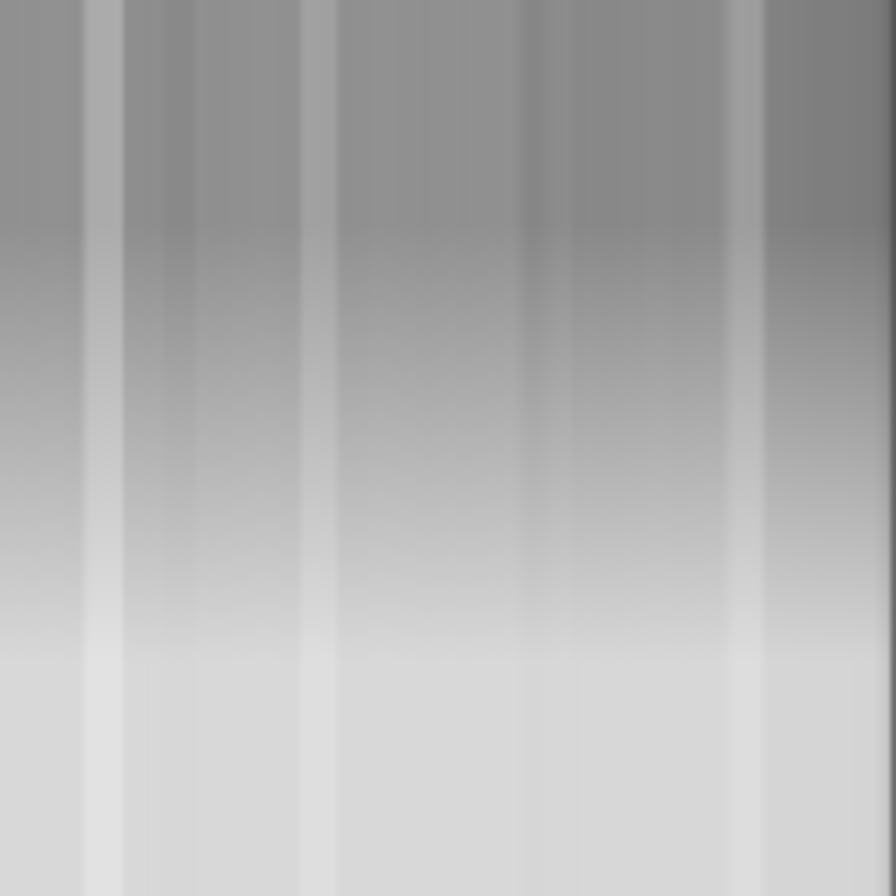
Reproduce this texture procedurally as a three.js fragment shader.

```glsl
// Brushed grey panel: a vertical ramp from mid grey down to pale grey,
// crossed by soft vertical bands and faint streaks built from layered sines.
// Each band shifts the upper tone; the shift weakens toward the pale base.
varying vec2 vUv;

// Vertical band from left to right with separate edge softness
float band(float x, float left, float right, float softLeft, float softRight) {
  return smoothstep(left - softLeft, left + softLeft, x)
       * (1.0 - smoothstep(right - softRight, right + softRight, x));
}

// Fine vertical grain
float streaks(float x) {
  float sum = 0.0;
  float frequency = 47.0;
  float amplitude = 0.002;
  for (int i = 0; i < 4; i++) {
    sum += amplitude * sin(frequency * x + 2.3 * float(i));
    frequency *= 1.83;
    amplitude *= 0.75;
  }
  return sum;
}

// Tone offset of the whole panel at its upper end
float bandTone(float x) {
  float tone = 0.0;

  // Bright reflections
  tone += 0.108 * band(x, 0.094, 0.137, 0.008, 0.005);
  tone += 0.066 * band(x, 0.336, 0.376, 0.006, 0.007);
  tone += 0.076 * band(x, 0.812, 0.852, 0.013, 0.007);

  // Shaded strips
  tone -= 0.010 * band(x, 0.139, 0.182, 0.004, 0.005);
  tone -= 0.027 * band(x, 0.182, 0.219, 0.006, 0.007);
  tone -= 0.044 * band(x, 0.581, 0.608, 0.014, 0.018);
  tone -= 0.012 * band(x, 0.608, 0.638, 0.010, 0.005);
  tone -= 0.031 * band(x, 0.638, 0.722, 0.005, 0.010);
  tone -= 0.024 * band(x, 0.722, 0.850, 0.010, 0.007);

  // Darker right side
  tone -= 0.060 * smoothstep(0.843, 0.861, x);
  tone -= 0.022 * smoothstep(0.87, 0.99, x);
  return tone + streaks(x);
}

void main() {
  float tone = bandTone(vUv.x);
  float upper = 0.565 + tone;
  float lower = 0.847 + 0.38 * max(tone, 0.0) + 0.18 * min(tone, 0.0);

  // Flat at both ends, straight ramp between
  float descent = clamp((0.75 - vUv.y) / 0.49, 0.0, 1.0);
  float grey = mix(upper, lower, descent);

  // Shadowed right rim
  grey *= 1.0 - 0.06 * smoothstep(0.972, 0.993, vUv.x);
  grey *= 1.0 - mix(0.28, 0.46, descent) * smoothstep(0.989, 0.999, vUv.x);

  gl_FragColor = vec4(vec3(grey), 1.0);
}
```
